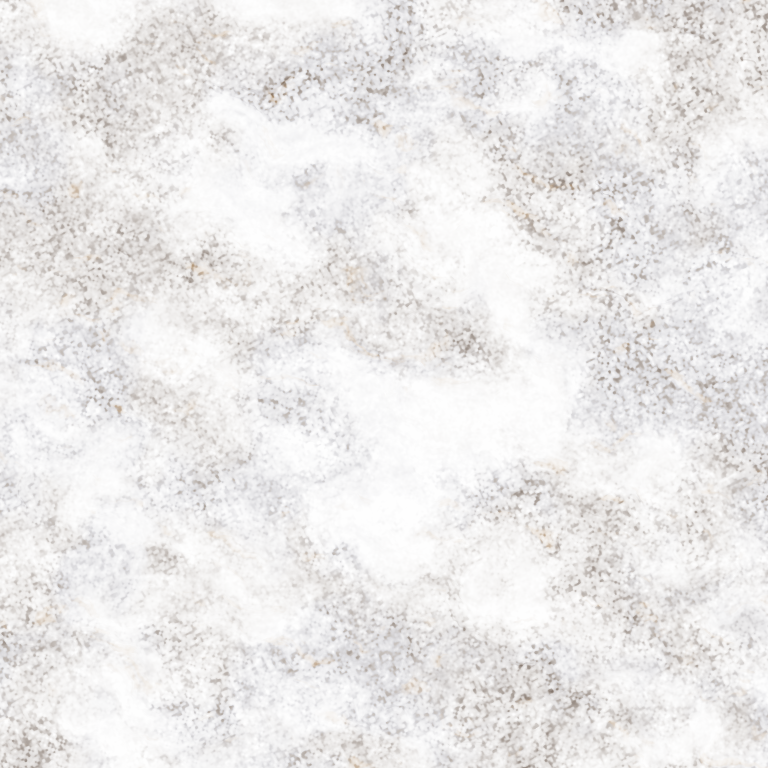
This texture is drawn by a WebGL 1 fragment shader. Its source:

```glsl
precision highp float;
// White granite: soft milky patches between grey, finely speckled mineral clouds.

uniform vec2 u_resolution;

const vec3 COOL_SHADE = vec3(1.02, 1.04, 0.95);
const vec3 WARM_SHADE = vec3(0.91, 1.01, 1.08);
const vec3 OCHRE_SHADE = vec3(0.65, 0.98, 1.35);

float hash(vec2 cell) {
  vec3 q = fract(vec3(cell.xyx) * 0.1031);
  q += dot(q, q.yzx + 33.33);
  return fract((q.x + q.y) * q.z);
}

float valueNoise(vec2 p) {
  vec2 cell = floor(p);
  vec2 f = fract(p);
  f = f * f * (3.0 - 2.0 * f);
  float low = mix(hash(cell), hash(cell + vec2(1.0, 0.0)), f.x);
  float high = mix(hash(cell + vec2(0.0, 1.0)), hash(cell + 1.0), f.x);
  return mix(low, high, f.y);
}

vec2 turn(vec2 p, float angle) {
  float c = cos(angle);
  float s = sin(angle);
  return vec2(c * p.x - s * p.y, s * p.x + c * p.y);
}

// Layered noise in 0..1; gain sets the weight of the finer layers.
float fbm(vec2 p, float gain) {
  float sum = 0.0;
  float total = 0.0;
  float weight = 1.0;
  for (int i = 0; i < 5; i++) {
    sum += weight * valueNoise(p);
    total += weight;
    weight *= gain;
    p = turn(p, 0.65) * 2.03 + 17.3;
  }
  return sum / total;
}

// Bends the plane so that patches get ragged, curling borders.
vec2 warp(vec2 p, float scale, float amount) {
  vec2 offset = vec2(fbm(p * scale + 41.0, 0.5), fbm(p * scale + 83.0, 0.5));
  return p + amount * (offset - 0.5);
}

// Fine dark pores with bright gaps, two sizes mixed.
float grain(vec2 p) {
  float coarse = valueNoise(turn(p, 0.4) * 185.0);
  float fine = valueNoise(turn(p, 1.1) * 290.0 + 59.0);
  return mix(coarse, fine, 0.55);
}

// Thin line where a noise field crosses its middle value.
float vein(vec2 p, float scale, float width) {
  return 1.0 - smoothstep(0.0, width, abs(fbm(p * scale, 0.5) - 0.5));
}

void main() {
  vec2 uv = gl_FragCoord.xy / min(u_resolution.x, u_resolution.y);
  vec2 p = warp(uv, 14.0, 0.08);
  vec2 bedding = turn(p, 0.25) * vec2(0.85, 1.2);

  // Grey clouds against white patches
  float cloud = smoothstep(0.31, 0.7, fbm(bedding * 8.5 + 5.0, 0.62));
  float mottle = fbm(p * 36.0 + 23.0, 0.65) - 0.5;
  float shade = 0.016 + 0.102 * cloud + 0.12 * mottle * (0.35 + cloud);

  // Speckle, strongest inside the clouds
  float grains = grain(uv);
  float pores = smoothstep(0.5, 0.85, grains);
  float cluster = smoothstep(0.35, 0.68, fbm(p * 17.0 + 71.0, 0.55));
  shade += cloud * (0.17 * (grains - 0.5) + 0.17 * pores * (0.4 + cluster));
  shade += 0.03 * (grains - 0.5);

  // Faint bedded streaks across the white patches
  vec2 streakPoint = turn(p, 0.35) * vec2(22.0, 60.0);
  shade += 0.05 * (fbm(streakPoint + 157.0, 0.6) - 0.5) * (1.0 - 0.5 * cloud);

  // Broken dark seams along the cloud borders
  float seam = vein(bedding + 3.0, 9.0, 0.03) * cluster * cloud;
  shade += seam * (0.05 + 0.1 * grains);

  // Cool and warm areas, with rare ochre stains
  float warmth = smoothstep(0.36, 0.62, fbm(p * 8.0 + 131.0, 0.55));
  vec3 tint = mix(COOL_SHADE, WARM_SHADE, max(warmth, smoothstep(0.12, 0.25, shade)));
  float stain = smoothstep(0.66, 0.84, fbm(bedding * vec2(26.0, 44.0) + 211.0, 0.5));
  tint = mix(tint, OCHRE_SHADE, 0.7 * stain);
  shade += 0.025 * stain;

  gl_FragColor = vec4(clamp(1.0 - max(shade, 0.004) * tint, 0.0, 1.0), 1.0);
}
```
